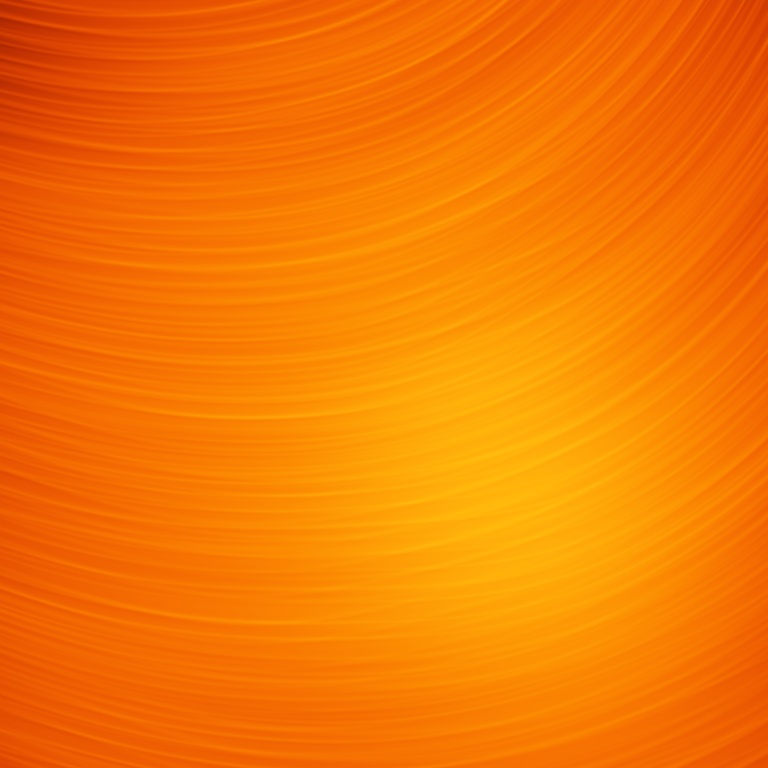
Reproduce this background procedurally as a WebGL 2 fragment shader.

```glsl
#version 300 es
precision highp float;
// Glowing orange fibres: fine strands follow a family of bowed flow curves,
// drawn as several warped layers of soft lines over a broad amber glow.
// One tone value holds light and strands, and is turned into colour last.

uniform vec2 u_resolution;
out vec4 fragColor;

float hash(vec2 p) {
    p = fract(p * vec2(0.1031, 0.1137));
    p += dot(p, p.yx + 33.33);
    return fract((p.x + p.y) * p.x * 17.0);
}

float noise(vec2 p) {
    vec2 cell = floor(p);
    vec2 f = fract(p);
    f = f * f * (3.0 - 2.0 * f);
    float low = mix(hash(cell), hash(cell + vec2(1, 0)), f.x);
    float high = mix(hash(cell + vec2(0, 1)), hash(cell + vec2(1, 1)), f.x);
    return mix(low, high, f.y);
}

// Height of the flow curve through p: shallow bowls that steepen at upper right
float flowLevel(vec2 p) {
    float lowest = mix(0.46, 0.18, p.y);
    float bend = mix(0.42, 0.65, p.y);
    float dx = p.x - lowest;
    return p.y - bend * dx * dx;
}

// One layer of soft strands, each fading in and out along its length
float strandLayer(float x, float level, float layer) {
    float sway = noise(vec2(x * 2.6, level * 4.0) + layer * 17.3) - 0.5;
    float w = (level + 0.045 * sway) * (24.0 + 8.0 * layer) + 100.0;
    float id = floor(w);
    float offset = 0.36 * (hash(vec2(id, layer * 7.0 + 3.0)) - 0.5);
    float d = fract(w) - 0.5 - offset;
    float strength = noise(vec2(x * 3.0 + layer * 5.0, id * 3.0 + 0.5));
    float crest = exp(-d * d * 75.0);
    float shade = exp(-pow(d + 0.13, 2.0) * 60.0);
    return (crest - 0.45 * shade) * (0.25 + strength);
}

void main() {
    vec2 p = gl_FragCoord.xy / u_resolution;
    float level = flowLevel(p);

    // Amber glow, stretched slightly along a falling diagonal
    vec2 g = p - vec2(0.67, 0.36);
    vec2 axis = normalize(vec2(-0.45, 0.9));
    float along = dot(g, axis);
    float across = dot(g, vec2(axis.y, -axis.x));
    float glow = exp(-9.0 * along * along - 13.0 * across * across);

    // Darkening towards the edges, deepest in the upper left corner
    vec2 edge = abs(p * 2.0 - 1.0);
    edge *= edge * edge;
    vec2 corner = p - vec2(0.0, 1.0);
    float tone = 0.455 + 0.25 * glow - 0.11 * edge.x - 0.07 * edge.y;
    tone -= 0.08 * exp(-12.0 * dot(corner, corner));

    // Wide folds, then finer strands
    float folds = noise(vec2(p.x * 2.0, level * 15.0 + 40.0)) - 0.5;
    folds += 0.6 * (noise(vec2(p.x * 3.0 + 9.0, level * 44.0 + 80.0)) - 0.5);
    float strands = 0.0;
    for (int i = 0; i < 4; i++) {
        strands += strandLayer(p.x, level, float(i));
    }
    float contrast = mix(1.0, 0.6, glow) * (0.85 + 0.35 * p.y);
    tone += contrast * (0.055 * folds + 0.043 * (strands - 0.25));
    tone = clamp(tone, 0.1, 0.78);

    // Deep rust through orange to golden yellow
    float red = min(1.005 - exp(-7.2 * tone), 1.0);
    float blue = 0.008 + 0.04 * smoothstep(0.52, 0.76, tone);
    fragColor = vec4(red, tone, blue, 1.0);
}
```
